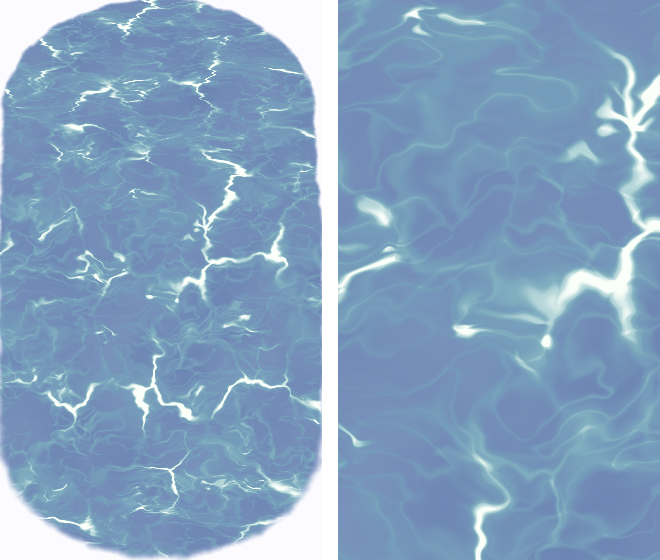
Left, the full canvas; right, a detail of the centre.
A WebGL 2 fragment shader for this texture:

```glsl
#version 300 es
precision highp float;
// Rippling pool water with bright caustic veins inside a round-ended white cutout.

uniform vec2 u_resolution;
out vec4 fragColor;

vec2 hash2(vec2 cell) {
    vec3 h = fract(cell.xyx * vec3(0.1031, 0.1030, 0.0973));
    h += dot(h, h.yzx + 33.33);
    return fract((h.xx + h.yz) * h.zy);
}

vec2 gradientAt(vec2 cell) {
    float angle = 6.2832 * hash2(cell).x;
    return vec2(cos(angle), sin(angle));
}

float gradientNoise(vec2 p) {
    vec2 i = floor(p), f = fract(p);
    vec2 u = f * f * f * (f * (f * 6.0 - 15.0) + 10.0);
    float a = dot(gradientAt(i), f);
    float b = dot(gradientAt(i + vec2(1, 0)), f - vec2(1, 0));
    float c = dot(gradientAt(i + vec2(0, 1)), f - vec2(0, 1));
    float d = dot(gradientAt(i + vec2(1, 1)), f - vec2(1, 1));
    return mix(mix(a, b, u.x), mix(c, d, u.x), u.y);
}

float fbm(vec2 p) {
    float sum = 0.0, amplitude = 0.5;
    for (int i = 0; i < 4; i++) {
        sum += amplitude * gradientNoise(p);
        p = mat2(1.6, 1.2, -1.2, 1.6) * p + 7.3;
        amplitude *= 0.5;
    }
    return sum;
}

// Gap between the two nearest cell centres: zero along the cell borders.
float cellBorder(vec2 p) {
    vec2 base = floor(p);
    float nearest = 9.0, second = 9.0;
    for (int y = -1; y <= 1; y++) {
        for (int x = -1; x <= 1; x++) {
            vec2 cell = base + vec2(x, y);
            float d = length(cell + 0.1 + 0.8 * hash2(cell + 40.0) - p);
            second = min(second, max(nearest, d));
            nearest = min(nearest, d);
        }
    }
    return second - nearest;
}

float filament(vec2 p) {
    return exp(-22.0 * abs(gradientNoise(p)));
}

// Light level of the water surface, from deep (0) to sparkling (1).
float waterLight(vec2 p) {
    // Flatten features toward both ends, then bend them with ripples.
    vec2 q = p;
    float far = max(p.y - 1.0, 0.0), near = max(0.45 - p.y, 0.0);
    q.y += 0.9 * far * far - 0.9 * near * near;
    float chop = 0.008 + 0.014 * smoothstep(1.0, 1.4, p.y);
    q.x += chop * gradientNoise(vec2(p.x * 7.0, q.y * 60.0));
    q += 0.12 * vec2(fbm(q * 5.0 + 3.0), fbm(q * 5.0 + 31.0));
    q += 0.025 * vec2(gradientNoise(q * 19.0), gradientNoise(q * 19.0 + 50.0));

    // Soft veils, fine streaks and thin filaments.
    float light = 0.09 + 0.5 * fbm(q * vec2(5.0, 8.0) + 11.0);
    light += 0.10 * gradientNoise(q * vec2(17.0, 75.0));
    float wisps = filament(q * vec2(6.0, 9.0)) + filament(q * vec2(12.0, 21.0) + 17.0);
    light += wisps * (0.20 + 0.25 * gradientNoise(p * 6.0 + 23.0));

    // Caustic veins that brighten and fade along their length.
    float vein = cellBorder(q * vec2(4.4, 3.5) + 2.0);
    float fade = smoothstep(-0.12, 0.35, gradientNoise(p * 5.0 + 61.0));
    light += exp(-9.0 * vein) * (0.10 + 0.28 * fade);
    light += smoothstep(0.085, 0.01, vein) * (0.08 + 0.65 * fade);
    float fineVein = cellBorder(q * vec2(8.5, 10.0) + 9.0);
    light += 0.28 * smoothstep(0.12, 0.0, fineVein)
           * smoothstep(0.0, 0.35, gradientNoise(p * 7.0 + 83.0));

    // Glints broken into short horizontal dashes.
    float patchMask = smoothstep(0.16, 0.46, gradientNoise(q * vec2(6.0, 8.0) + 5.0));
    float dashes = smoothstep(0.0, 0.4, gradientNoise(q * vec2(24.0, 65.0) + 71.0));
    return light + patchMask * (0.12 + 0.75 * dashes);
}

vec3 waterColor(float light, float depth) {
    vec3 color = mix(vec3(0.42, 0.52, 0.70), vec3(0.475, 0.575, 0.735), depth);
    color = mix(color, vec3(0.46, 0.61, 0.73), smoothstep(0.08, 0.30, light));
    color = mix(color, vec3(0.50, 0.68, 0.75), smoothstep(0.30, 0.50, light));
    color = mix(color, vec3(0.71, 0.84, 0.85), smoothstep(0.50, 0.78, light));
    return mix(color, vec3(0.98, 1.0, 0.98), smoothstep(0.78, 1.05, light));
}

// Signed reach past the cutout: straight sides with elliptical ends.
float cutout(vec2 p) {
    float top = smoothstep(0.9, 1.4, p.y);
    float side = (p.x - 0.5 + 0.008 * top) / mix(0.505, 0.485, top);
    float end = max(max((p.y - 1.398) / 0.345, (0.38 - p.y) / 0.375), 0.0);
    return length(vec2(side, end)) - 1.0 + 0.05 * fbm(p * 13.0);
}

void main() {
    vec2 p = gl_FragCoord.xy / u_resolution.x;
    vec3 water = waterColor(waterLight(p), clamp(0.5 + 1.5 * fbm(p * 4.0 + 90.0), 0.0, 1.0));

    // Feathered rim, softer and slightly lavender at the bottom.
    float rim = cutout(p);
    float feather = mix(0.05, 0.022, smoothstep(0.2, 0.8, p.y));
    vec3 color = mix(water, vec3(0.80, 0.82, 0.92), 0.6 * smoothstep(-feather, 0.0, rim));
    color = mix(color, vec3(0.99, 0.99, 1.0), smoothstep(-0.5 * feather, 0.6 * feather, rim));
    fragColor = vec4(color, 1.0);
}
```
